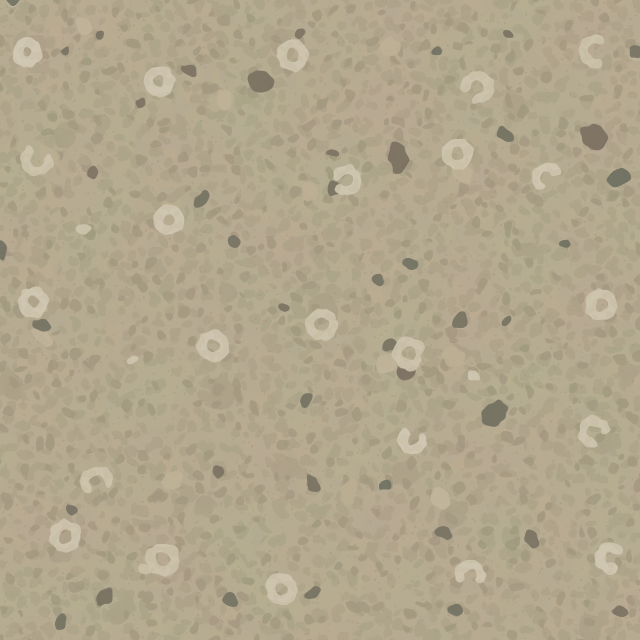
This texture is drawn by a WebGL 1 fragment shader. Its source:

```glsl
precision highp float;
// Draws a sandy terrazzo: soft beige grains, tiny flecks, dark pebbles and pale broken rings.
uniform vec2 u_resolution;

// Colours
const vec3 SAND = vec3(0.714, 0.672, 0.570);
const vec3 SAND_GREY = vec3(0.702, 0.664, 0.575);
const vec3 SAND_WARM = vec3(0.728, 0.676, 0.562);
const vec3 GRAIN_MID = vec3(0.685, 0.640, 0.540);
const vec3 GRAIN_OLIVE = vec3(0.672, 0.640, 0.535);
const vec3 GRAIN_DARK = vec3(0.648, 0.596, 0.508);
const vec3 GRAIN_MOSS = vec3(0.625, 0.596, 0.492);
const vec3 FLECK_GREEN = vec3(0.590, 0.610, 0.490);
const vec3 FLECK_RED = vec3(0.700, 0.560, 0.470);
const vec3 PEBBLE_BROWN = vec3(0.490, 0.440, 0.380);
const vec3 PEBBLE_GREEN = vec3(0.420, 0.435, 0.375);
const vec3 CREAM = vec3(0.765, 0.715, 0.615);
const vec3 SHELL = vec3(0.825, 0.790, 0.710);
const vec3 SHELL_DIM = vec3(0.790, 0.750, 0.655);

// Shape
const float WARP_FREQUENCY = 58.0;
const float WARP_AMOUNT = 0.006;
const float TINT_FREQUENCY = 9.0;
const float TINT_AMOUNT = 0.022;
const float RING_CELLS = 5.0;
const float RING_DENSITY = 0.85;
const float RING_RADIUS = 0.0175;
const float RING_HALF_WIDTH = 0.0075;
const float TAU = 6.283185;

vec3 hash3(vec2 cell) {
  vec3 q = fract(cell.xyx * vec3(0.1031, 0.1030, 0.0973));
  q += dot(q, q.yxz + 33.33);
  return fract((q.xxy + q.yzz) * q.zyx);
}

float gradientDot(vec2 cell, vec2 offset) {
  float angle = TAU * hash3(cell + 211.0).x;
  return dot(vec2(cos(angle), sin(angle)), offset);
}

float gradientNoise(vec2 p) {
  vec2 i = floor(p), f = p - i;
  vec2 u = f * f * f * (f * (f * 6.0 - 15.0) + 10.0);
  float low = mix(gradientDot(i, f), gradientDot(i + vec2(1, 0), f - vec2(1, 0)), u.x);
  float high = mix(gradientDot(i + vec2(0, 1), f - vec2(0, 1)),
                   gradientDot(i + vec2(1, 1), f - vec2(1, 1)), u.x);
  return mix(low, high, u.y);
}

mat2 rotation(float angle) {
  float c = cos(angle), s = sin(angle);
  return mat2(c, s, -s, c);
}

// Coverage of a shape with an edge about one and a half pixels wide
float inside(float dist) {
  float edge = 0.75 / u_resolution.y;
  return 1.0 - smoothstep(-edge, edge, dist);
}

// Lays randomly placed, turned and stretched grains over a colour
vec3 scatter(vec3 color, vec2 p, float cells, float density, vec2 radii,
             vec3 tintA, vec3 tintB, float opacity, float seed) {
  vec2 home = floor(p * cells);
  for (int y = -1; y <= 1; y++) {
    for (int x = -1; x <= 1; x++) {
      vec2 cell = home + vec2(float(x), float(y));
      vec3 place = hash3(cell + seed);
      vec3 kind = hash3(cell + seed + 57.0);
      vec2 d = rotation(TAU * place.z) * (p - (cell + place.xy) / cells);
      float stretch = 1.0 + 0.35 * kind.y;
      float dist = length(d * vec2(stretch, 1.0 / stretch)) - mix(radii.x, radii.y, kind.z);
      float cover = inside(dist) * step(kind.x, density);
      color = mix(color, mix(tintA, tintB, kind.x / density), cover * opacity);
    }
  }
  return color;
}

// Lays pale rings, some closed and some open, over a colour
vec3 rings(vec3 color, vec2 p, vec2 warp) {
  p += warp * 0.5;
  vec2 cell = floor(p * RING_CELLS);
  vec3 place = hash3(cell + 401.0);
  vec3 kind = hash3(cell + 463.0);
  vec2 center = (cell + mix(vec2(0.18), vec2(0.82), place.xy)) / RING_CELLS;
  vec2 d = rotation(TAU * place.z) * (p - center);
  d.x = abs(d.x);
  float gap = max(0.0, kind.y - 0.35) * 2.4;
  float radius = RING_RADIUS * mix(0.88, 1.08, kind.z);
  float arc = abs(length(d) - radius);
  if (atan(d.x, d.y) < gap) arc = length(d - radius * vec2(sin(gap), cos(gap)));
  float lumps = gradientNoise(p * 75.0 + 31.0);
  float width = RING_HALF_WIDTH * (1.0 + 0.6 * lumps);
  vec3 shell = mix(SHELL, SHELL_DIM, 0.6 * kind.z + 0.4 * smoothstep(0.0, 0.06, lumps));
  return mix(color, shell, inside(arc - width) * step(kind.x, RING_DENSITY) * 0.94);
}

void main() {
  vec2 p = gl_FragCoord.xy / u_resolution.y;
  vec2 wp = p * WARP_FREQUENCY;
  vec2 warp = WARP_AMOUNT * vec2(gradientNoise(wp), gradientNoise(wp + 91.0));
  vec2 q = p + warp;

  // Ground and fine grains
  vec3 color = scatter(SAND, q, 38.0, 0.85, vec2(0.008, 0.015), SAND_GREY, SAND_WARM, 0.7, 11.0);
  color = scatter(color, q, 8.0, 0.30, vec2(0.013, 0.024), GRAIN_DARK, GRAIN_MOSS, 0.5, 83.0);
  color = scatter(color, q, 50.0, 0.90, vec2(0.005, 0.010), GRAIN_MID, GRAIN_OLIVE, 0.85, 137.0);
  color = scatter(color, q, 36.0, 0.55, vec2(0.0045, 0.009), GRAIN_DARK, GRAIN_MOSS, 0.8, 191.0);
  color = scatter(color, p, 75.0, 0.45, vec2(0.0009, 0.0018), FLECK_GREEN, FLECK_RED, 0.5, 239.0);
  color += TINT_AMOUNT * gradientNoise(p * TINT_FREQUENCY) * vec3(0.7, -0.5, 0.2);

  // Pale patches, pebbles and rings
  color = scatter(color, q, 6.0, 0.28, vec2(0.010, 0.017), CREAM, SAND_WARM, 0.85, 283.0);
  color = scatter(color, q, 4.0, 0.20, vec2(0.007, 0.011), SHELL, SHELL_DIM, 0.9, 317.0);
  color = scatter(color, q, 8.0, 0.50, vec2(0.007, 0.012), PEBBLE_BROWN, PEBBLE_GREEN, 0.88, 353.0);
  color = scatter(color, q, 4.0, 0.40, vec2(0.014, 0.020), PEBBLE_GREEN, PEBBLE_BROWN, 0.92, 379.0);
  gl_FragColor = vec4(rings(color, p, warp), 1.0);
}
```
